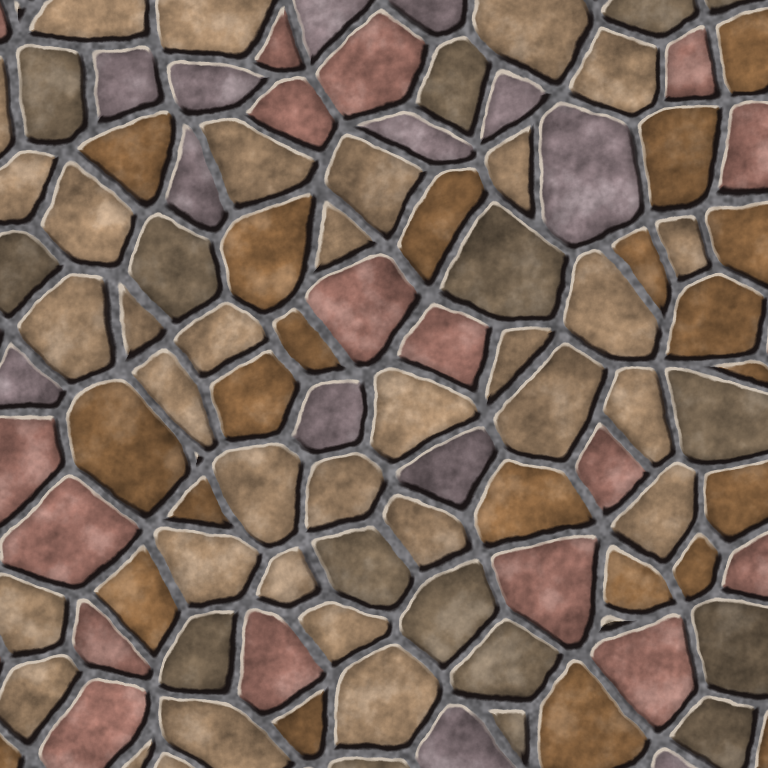
Write a three.js fragment shader that draws this texture.

```glsl
varying vec2 vUv;

float hash(vec2 p) {
  return fract(sin(dot(p, vec2(127.1, 311.7))) * 43758.5453);
}

float noise(vec2 p) {
  vec2 i = floor(p), f = fract(p);
  f = f * f * (3.0 - 2.0 * f);
  return mix(mix(hash(i), hash(i + vec2(1.0, 0.0)), f.x),
             mix(hash(i + vec2(0.0, 1.0)), hash(i + 1.0), f.x), f.y);
}

float fbm(vec2 p) {
  float sum = 0.0, amp = 0.5;
  for (int i = 0; i < 5; i++) {
    sum += amp * noise(p);
    p = mat2(1.6, 1.2, -1.2, 1.6) * p + 7.3;
    amp *= 0.55;
  }
  return sum;
}

// Stone centre in xy, size weight in z
vec3 site(vec2 cell) {
  vec2 jitter = vec2(hash(cell + 3.1), hash(cell + 17.7));
  return vec3(cell + jitter, 0.5 * hash(cell + 41.3));
}

vec3 stoneColor(vec2 id) {
  float pick = hash(id + 8.6);
  vec3 tan_ = vec3(0.57, 0.47, 0.37);
  vec3 rust = vec3(0.56, 0.40, 0.36);
  vec3 brown = vec3(0.49, 0.36, 0.235);
  vec3 mauve = vec3(0.485, 0.425, 0.435);
  vec3 olive = vec3(0.42, 0.36, 0.29);
  vec3 c = pick < 0.27 ? tan_ : pick < 0.48 ? rust : pick < 0.70 ? brown : pick < 0.90 ? mauve : olive;
  return c * (0.94 + 0.14 * hash(id + 23.9));
}

void main() {
  // Slightly wavering stone outlines
  vec2 p = vUv * 9.5 + 20.0;
  p += 0.22 * (vec2(noise(p * 0.9), noise(p * 0.9 + 31.0)) - 0.5);
  p += 0.07 * (vec2(fbm(p * 4.0), fbm(p * 4.0 + 57.0)) - 0.5);
  vec2 base = floor(p);

  // Owning stone by weighted distance
  float best = 1e3;
  vec2 id = base;
  vec3 own = vec3(0.0);
  for (int y = -2; y <= 2; y++) {
    for (int x = -2; x <= 2; x++) {
      vec2 cell = base + vec2(float(x), float(y));
      vec3 s = site(cell);
      float d = dot(p - s.xy, p - s.xy) - s.z;
      if (d < best) {
        best = d;
        id = cell;
        own = s;
      }
    }
  }

  // Rounded distance to the joints and the outward direction
  float total = 0.0;
  vec2 outward = vec2(0.0);
  for (int y = -3; y <= 3; y++) {
    for (int x = -3; x <= 3; x++) {
      vec2 cell = base + vec2(float(x), float(y));
      vec3 s = site(cell);
      vec2 gap = s.xy - own.xy;
      float span = length(gap);
      if (span > 0.001) {
        float d = (dot(p - s.xy, p - s.xy) - s.z - best) / (2.0 * span);
        float w = exp(-28.0 * d);
        total += w;
        outward += w * gap / span;
      }
    }
  }
  float edge = -log(total) / 28.0 - 0.045 - 0.03 * hash(id + 5.2);
  float facing = dot(normalize(outward + 1e-5), normalize(vec2(-0.55, 0.85)));

  // Mottled, softly chipped stone surface
  vec2 q = vUv * 24.0 + 13.0 * hash(id);
  float rough = fbm(q);
  float relief = fbm(q * 1.7 + vec2(-0.10, 0.15)) - fbm(q * 1.7 + vec2(0.10, -0.15));
  float grain = noise(vUv * 230.0) - 0.5;
  float blotch = fbm(vUv * 9.0 + 9.0 * hash(id + 2.0));
  vec3 stone = stoneColor(id);
  stone *= 0.97 + 0.60 * (rough - 0.5) + 0.40 * (blotch - 0.5) - 0.45 * relief + 0.08 * grain;
  stone = mix(stone, vec3(dot(stone, vec2(0.5).xyx) * 0.95), 0.18 * smoothstep(0.5, 0.8, rough));
  stone *= mix(0.82, 1.03, smoothstep(0.0, 0.17, edge));

  // Grainy mortar
  vec3 mortar = vec3(0.43, 0.425, 0.435) * (0.78 + 0.4 * noise(vUv * 130.0) + 0.25 * grain);
  vec3 color = mix(mortar, stone, smoothstep(-0.012, 0.012, edge));

  // Pale rims toward the light, dark rims away from it
  float ragged = 0.6 + 0.6 * noise(vUv * 75.0);
  float rim = smoothstep(-0.022, 0.0, edge) * (1.0 - smoothstep(0.012, 0.042, edge));
  float shade = smoothstep(-0.05, -0.012, edge) * (1.0 - smoothstep(0.012, 0.05, edge));
  color = mix(color, vec3(0.84, 0.79, 0.73), clamp(rim * ragged * smoothstep(-0.05, 0.6, facing), 0.0, 0.9));
  color = mix(color, vec3(0.08, 0.06, 0.06), 0.92 * shade * smoothstep(0.0, 0.55, -facing));

  gl_FragColor = vec4(color, 1.0);
}
```
